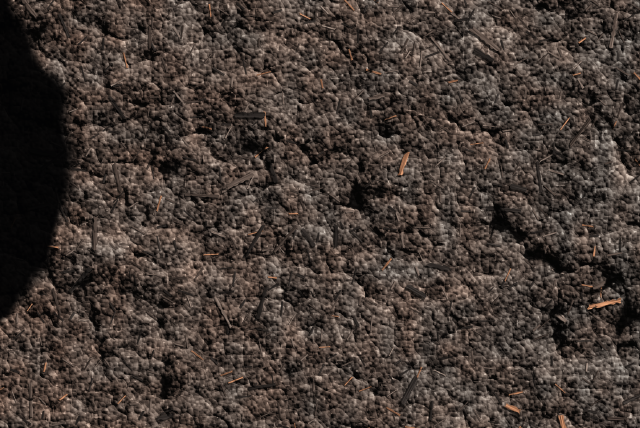
A Shadertoy shader for this texture:

```glsl
// Dark crumbly soil in hard sunlight, strewn with fibres and wood chips.
// A height field of clumps, crumbs and grains is lit by its slope toward the
// sun and by marched cast shadows; chips are scattered boxes laid on top.

const vec2 SUN = vec2(0.6, 0.8);

vec2 hash2(vec2 p) {
    vec3 q = fract(p.xyx * vec3(0.1031, 0.1030, 0.0973));
    q += dot(q, q.yzx + 33.33);
    return fract((q.xx + q.yz) * q.zy);
}

float noise(vec2 p) {
    vec2 i = floor(p), f = fract(p);
    f = f * f * (3.0 - 2.0 * f);
    return mix(mix(hash2(i).x, hash2(i + vec2(1, 0)).x, f.x),
               mix(hash2(i + vec2(0, 1)).x, hash2(i + vec2(1, 1)).x, f.x), f.y);
}

// Rounded bumps, one per jittered grid cell
float domes(vec2 p) {
    vec2 cell = floor(p), f = fract(p);
    float nearest = 1.0;
    for (int y = -1; y <= 1; y++)
    for (int x = -1; x <= 1; x++) {
        vec2 o = vec2(x, y);
        vec2 d = o + hash2(cell + o) - f;
        nearest = min(nearest, dot(d, d));
    }
    return 1.0 - nearest;
}

float soilHeight(vec2 p) {
    vec2 warp = vec2(noise(p * 38.0), noise(p * 38.0 + 71.0)) - 0.5;
    vec2 q = p + 0.016 * warp;
    return 0.065 * noise(p * 5.0 + 3.0) + 0.035 * noise(q * 10.0 + 17.0)
         + 0.034 * domes(q * 13.0 + 5.0)
         + 0.012 * domes(q * 42.0)
         + 0.005 * domes(p * 105.0 + 9.0);
}

// Amount of cast shadow, found by stepping toward the sun
float castShadow(vec2 p, float h) {
    float block = 0.0;
    for (int i = 1; i <= 9; i++) {
        float d = 0.0012 * float(i * i);
        block = max(block, soilHeight(p + SUN * d) - h - 0.53 * d);
    }
    return smoothstep(0.0, 0.008, block);
}

// Warm brown of a given brightness, paler shades being less saturated
vec3 soilColor(float tone) {
    return tone * mix(vec3(1.0, 0.80, 0.70), vec3(1.0, 0.92, 0.85), tone);
}

// Signed distance to a ragged box
float chipDistance(vec2 q, vec2 size) {
    float ragged = (noise(q * 130.0 + size * 900.0) - 0.5) * size.y;
    vec2 d = abs(q) - size;
    return max(d.x + 2.0 * ragged, d.y + 0.8 * ragged);
}

// One layer of randomly turned chips with small shadows beneath them
vec3 addChips(vec3 color, vec2 p, float density, float share, vec2 size, float lit) {
    float soft = 0.8 / iResolution.y;
    vec2 cell = floor(p * density);
    for (int y = -1; y <= 1; y++)
    for (int x = -1; x <= 1; x++) {
        vec2 id = cell + vec2(x, y);
        vec2 kind = hash2(id + density * 7.0), look = hash2(id + 137.0);
        if (kind.x > share) continue;
        vec2 offset = p - (id + hash2(id + 59.0)) / density;
        float angle = 6.2832 * look.x;
        mat2 turn = mat2(cos(angle), sin(angle), -sin(angle), cos(angle));
        vec2 chip = size * mix(vec2(0.45), vec2(1.0), vec2(kind.y, look.y));
        vec2 q = turn * offset;
        float d = chipDistance(q, chip);
        float under = chipDistance(turn * (offset + SUN * chip.y * 1.1), chip);
        color *= 1.0 - 0.65 * smoothstep(soft, -soft, under);

        // Mostly dull wood, now and then pale or orange
        float pale = fract(kind.y * 7.3 + look.y * 3.1);
        float grain = noise(q * vec2(35.0, 420.0) + id);
        float rim = dot(SUN, vec2(turn[1].y, -turn[0].y) * -1.0) * q.y / chip.y;
        float tone = mix(0.17, 0.68, pale * pale) * (0.7 + 0.5 * grain + 0.2 * rim);
        vec3 wood = soilColor(tone);
        if (pale > 0.9) wood *= vec3(1.1, 0.87, 0.70);
        if (pale < 0.4) wood *= vec3(0.95, 1.02, 1.07);
        color = mix(color, wood * lit, smoothstep(soft, -soft, d));
    }
    return color;
}

void mainImage(out vec4 fragColor, in vec2 fragCoord) {
    vec2 p = fragCoord / iResolution.y;

    // Sunlit relief
    float h = soilHeight(p);
    float slope = (h - soilHeight(p + SUN * 0.0025)) / 0.0025;
    float shadow = castShadow(p, h);

    // Mottled grains, pale dust and tiny bright specks
    float mottle = noise(p * 165.0) - 0.5 + 0.5 * (noise(p * 70.0 + 31.0) - 0.5);
    float dust = smoothstep(0.72, 0.95, noise(p * 9.0 + 40.0));
    float speck = smoothstep(0.83, 0.97, noise(p * 120.0 + 83.0));
    float tone = 0.285 + 0.19 * slope + 0.36 * mottle + 0.06 * dust + 0.22 * speck;
    tone = clamp(tone, 0.035, 0.85);

    vec3 color = soilColor(tone);
    float redness = noise(p * 22.0 + 11.0) - 0.35 * p.x;
    color *= mix(vec3(0.98, 1.02, 1.04), vec3(1.03, 0.96, 0.92), redness);

    // Fibres and chips, then the dark hollows
    float lit = 1.0 - 0.7 * shadow;
    color = addChips(color, p, 26.0, 0.50, vec2(0.019, 0.0022), lit);
    color = addChips(color, p, 9.0, 0.32, vec2(0.042, 0.0058), lit);
    color = mix(color, color * 0.10 + vec3(0.012, 0.011, 0.010), shadow);

    // Broad shadow falling in from the left edge
    float bend = p.y - 0.58;
    float edge = 0.17 - (bend < 0.0 ? 1.5 : 0.85) * bend * bend;
    edge += 0.05 * (noise(p * 14.0) - 0.5) + 0.3 * (h - 0.1);
    float shade = smoothstep(0.018, -0.018, p.x - edge);
    color = mix(color, color * 0.05 + vec3(0.008, 0.008, 0.010), shade);

    fragColor = vec4(color, 1.0);
}
```
